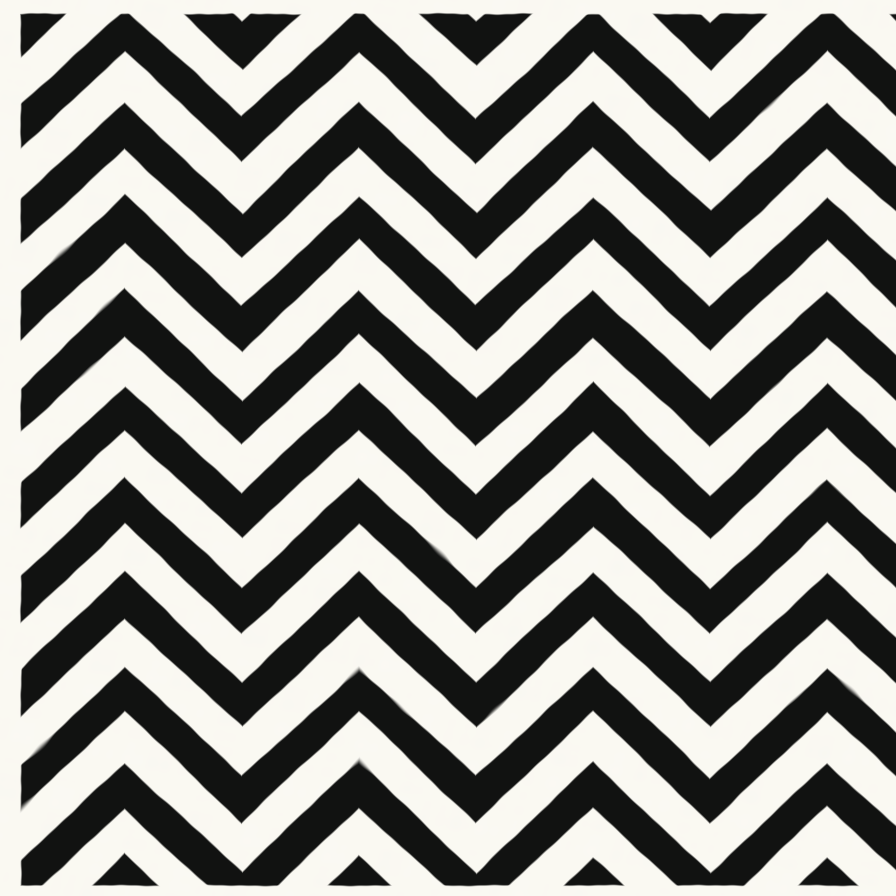
Reproduce this pattern procedurally as a WebGL 1 fragment shader.

```glsl
precision highp float;
uniform vec2 u_resolution;

#define PERIOD 0.2613
#define PITCH 0.1053
#define AMPLITUDE 0.1224
#define FIRST_PEAK vec2(0.1393, 0.1387)
#define HALF_WIDTH 0.0253
#define JITTER 0.0028
#define WOBBLE 0.0008
#define SOFTNESS 0.0013
#define MARGINS vec3(0.0234, 0.0156, 0.0117)
#define INK vec3(0.067, 0.071, 0.068)
#define PAPER vec3(0.98, 0.975, 0.95)

float hash(vec2 p) {
  return fract(sin(dot(p, vec2(127.1, 311.7))) * 43758.55);
}

// Layered sines for slightly uneven, hand-cut edges.
float wobble(float s, float seed) {
  return 0.5 * sin(s * 57.0 + seed * 2.3)
       + 0.3 * sin(s * 139.0 + seed * 4.1)
       + 0.2 * sin(s * 331.0 + seed * 7.7);
}

// Cellular noise: soft spots around the few cells that are worn.
float wornSpots(vec2 p) {
  vec2 cell = floor(p);
  float worn = 0.0;
  for (int j = -1; j <= 1; j++) {
    for (int i = -1; i <= 1; i++) {
      vec2 c = cell + vec2(float(i), float(j));
      vec2 centre = c + vec2(hash(c + 3.1), hash(c + 8.6));
      float spot = 1.0 - smoothstep(0.0, 0.35, length(p - centre));
      worn = max(worn, spot * step(0.92, hash(c + 17.3)));
    }
  }
  return worn;
}

// Signed distance to the zigzag bands, negative inside the ink.
float zigzagDistance(vec2 p) {
  p.x += 0.0012 * wobble(p.y * 0.6, 1.0);
  float corner = (p.x - FIRST_PEAK.x) / (0.5 * PERIOD);
  float drop = abs(mod(corner + 1.0, 2.0) - 1.0);
  float row = (p.y - FIRST_PEAK.y - AMPLITUDE * drop) / PITCH;
  float centreOffset = abs(fract(row + 0.5) - 0.5) * PITCH;

  // Each edge gets its own offset at every corner.
  float edge = floor(row * 2.0);
  float k = floor(corner);
  float shift = mix(hash(vec2(k, edge)), hash(vec2(k + 1.0, edge)), corner - k);
  shift = (2.0 * shift - 1.0) * JITTER + WOBBLE * wobble(p.x, edge);

  float slope = 2.0 * AMPLITUDE / PERIOD;
  return (centreOffset - HALF_WIDTH + shift) * inversesqrt(1.0 + slope * slope);
}

// Signed distance to the printed area, open on the right.
float frameDistance(vec2 p) {
  float left = MARGINS.x - p.x + 0.0007 * wobble(p.y, 4.0);
  float top = MARGINS.y - p.y + 0.0009 * wobble(p.x, 9.0);
  float bottom = p.y - 1.0 + MARGINS.z + 0.0007 * wobble(p.x, 14.0);
  return max(left, max(top, bottom));
}

void main() {
  vec2 p = gl_FragCoord.xy / u_resolution;
  p.y = 1.0 - p.y;

  float pixel = 1.0 / min(u_resolution.x, u_resolution.y);
  float blur = max(SOFTNESS, 0.75 * pixel);
  float bandBlur = blur + 0.003 * wornSpots(p * 14.0);

  float band = 1.0 - smoothstep(-bandBlur, bandBlur, zigzagDistance(p));
  float frame = 1.0 - smoothstep(-blur, blur, frameDistance(p));

  // Faint mottling of the paper.
  float mottle = 0.004 * wobble(p.x + 0.3 * p.y, 2.0) * wobble(p.y - 0.2 * p.x, 5.0);
  gl_FragColor = vec4(mix(PAPER + mottle, INK, band * frame), 1.0);
}
```
